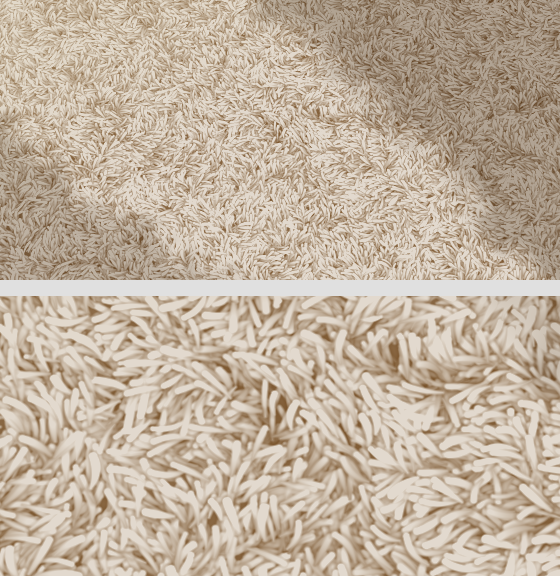
Top, the full canvas; bottom, a detail of the centre.
This texture is drawn by a WebGL 2 fragment shader. Its source:

```glsl
#version 300 es
precision highp float;

uniform vec2 u_resolution;
out vec4 fragColor;

const int LAYERS = 12;
const float CELL = 0.036;
const vec3 ROOT_COLOR = vec3(0.58, 0.46, 0.33);
const vec3 TIP_COLOR = vec3(0.87, 0.83, 0.78);
const vec3 SHADE_TINT = vec3(0.78, 0.75, 0.715);

float hash(vec2 p) {
    return fract(sin(dot(p, vec2(127.1, 311.7))) * 43758.5453);
}

float noise(vec2 p) {
    vec2 i = floor(p);
    vec2 f = fract(p);
    f = f * f * (3.0 - 2.0 * f);
    float low = mix(hash(i), hash(i + vec2(1.0, 0.0)), f.x);
    float high = mix(hash(i + vec2(0.0, 1.0)), hash(i + vec2(1.0, 1.0)), f.x);
    return mix(low, high, f.y);
}

// Direction in which the pile leans, varying from tuft to tuft
float pileAngle(vec2 p) {
    return 2.2 + 4.0 * (noise(p * 7.0) - 0.5) + 3.0 * (noise(p * 19.0 + 40.0) - 0.5);
}

// Distance to a curved, tapering strand; x is the distance, y runs root to tip
vec2 strand(vec2 p, float angle, float halfLength, float width, float bend) {
    vec2 axis = vec2(cos(angle), sin(angle));
    vec2 local = vec2(dot(p, axis), dot(p, vec2(-axis.y, axis.x)));
    float t = clamp(local.x / halfLength, -1.0, 1.0);
    vec2 spine = vec2(t, bend * (t * t - 0.4)) * halfLength;
    float radius = width * (0.9 + 0.2 * t - 0.25 * t * t);
    return vec2(length(local - spine) - radius, 0.5 + 0.5 * t);
}

// Paints one layer of scattered strands over the tone below it
float paintLayer(float tone, vec2 p, float layer, float softness) {
    vec2 shift = vec2(hash(vec2(layer, 3.1)), hash(vec2(layer, 8.7))) * CELL;
    vec2 home = floor((p + shift) / CELL);
    float depth = float(LAYERS) - 1.0 - layer;
    for (int y = -1; y <= 1; y++) {
        for (int x = -1; x <= 1; x++) {
            vec2 id = home + vec2(x, y);
            vec2 seed = id + layer * vec2(17.3, 29.9);
            vec2 jitter = vec2(hash(seed), hash(seed + 5.3));
            vec2 center = (id + jitter) * CELL - shift;
            float angle = pileAngle(center) + 1.5 * (hash(seed + 11.7) - 0.5);
            float halfLength = mix(0.013, 0.027, hash(seed + 19.1));
            float width = mix(0.0036, 0.0062, hash(seed + 23.9));
            float bend = 0.55 * (hash(seed + 31.3) - 0.5);
            vec2 s = strand(p - center, angle, halfLength, width, bend);

            // Uneven contact shadow, then the strand itself
            float contact = mix(0.06, 0.36, hash(seed + 43.1));
            tone *= 1.0 - contact * smoothstep(0.007, 0.0, s.x);
            float shade = mix(0.74, 1.12, s.y) - 0.03 * depth;
            shade += 0.22 * (hash(seed + 37.7) - 0.5);
            shade += 0.34 * (noise(center * 24.0 + 9.0) - 0.5);
            shade -= 0.09 * smoothstep(-0.004, 0.0, s.x);
            tone = mix(tone, shade, smoothstep(softness, -softness, s.x));
        }
    }
    return tone;
}

// Diagonal band of light between two shaded corners
float shadeAmount(vec2 p) {
    float ragged = 0.16 * (noise(p * 6.0) - 0.5) + 0.12 * (noise(p * 19.0) - 0.5);
    float right = smoothstep(1.84, 2.08, p.x + p.y + ragged);
    float left = smoothstep(0.66, 0.40, 0.7 * p.x + p.y + ragged);
    return max(right, 0.75 * left);
}

void main() {
    vec2 p = gl_FragCoord.xy / u_resolution.y;
    float softness = max(0.8 / u_resolution.y, 0.0022);

    // Strands shrink slightly towards the far edge
    vec2 ground = vec2((p.x - 1.0) * (1.0 + 0.12 * p.y), p.y * (1.0 + 0.15 * p.y));

    float tone = 0.1;
    for (int i = 0; i < LAYERS; i++) {
        tone = paintLayer(tone, ground, float(i), softness);
    }

    // Clumps of pile, then contrast, softer in the far lit corner
    tone += 0.14 * (noise(ground * 13.0 + 70.0) - 0.5);
    tone = 0.74 + 1.6 * (tone - 0.66);
    float haze = smoothstep(0.0, 0.9, p.y - 0.55 * p.x);
    tone = mix(tone, 0.80, 0.3 * haze);
    tone = clamp(tone, -0.4, 1.06);

    // Lighting
    vec3 color = mix(ROOT_COLOR, TIP_COLOR, tone);
    color *= mix(vec3(1.0), SHADE_TINT, shadeAmount(p));
    color.b -= 0.015 * haze;
    fragColor = vec4(color, 1.0);
}
```
